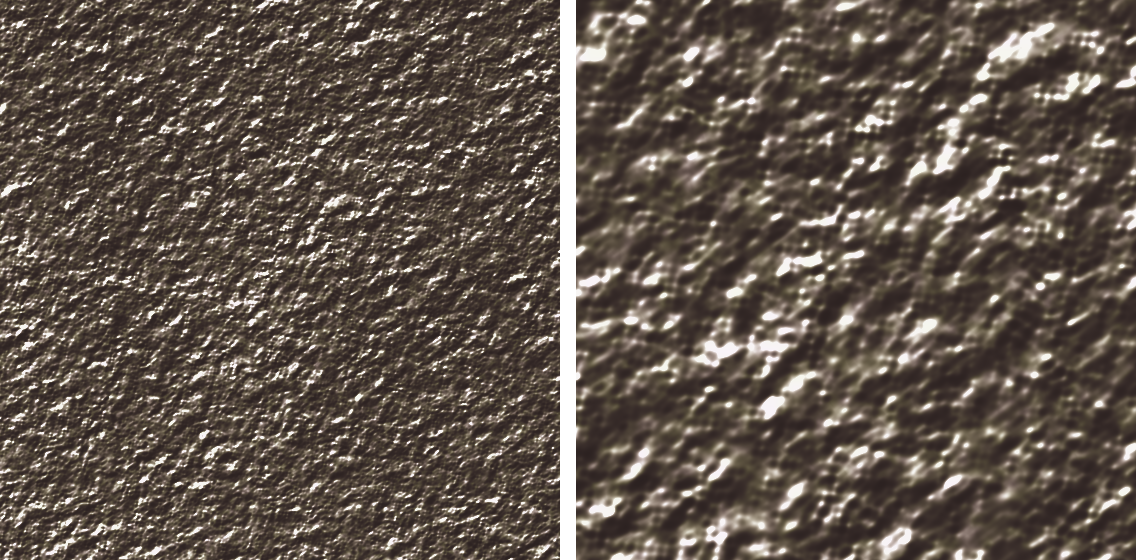
Left: the whole. Right: its middle third, enlarged.
Give the GLSL for this texture, as a Shadertoy shader.

```glsl
const vec2 LIGHT = vec2(-0.5, 0.866);
const vec3 WARM_TINT = vec3(0.055, 0.0, -0.06);
const vec3 SHADOW_TINT = vec3(0.0, -0.012, 0.014);
const vec3 OLIVE_SHIFT = vec3(-0.015, 0.015, -0.05);

float hash(vec2 cell) {
    return fract(sin(dot(cell, vec2(127.1, 311.7))) * 43758.5453);
}

float noise(vec2 p) {
    vec2 cell = floor(p);
    vec2 f = fract(p);
    f = f * f * (3.0 - 2.0 * f);
    float low = mix(hash(cell), hash(cell + vec2(1.0, 0.0)), f.x);
    float high = mix(hash(cell + vec2(0.0, 1.0)), hash(cell + 1.0), f.x);
    return mix(low, high, f.y);
}

mat2 rotation(float angle) {
    float c = cos(angle);
    float s = sin(angle);
    return mat2(c, -s, s, c);
}

// Slope toward the light of one noise layer, scaled to about unit deviation
float relief(vec2 p, float angle, vec2 frequency, vec2 light) {
    mat2 turn = rotation(angle);
    vec2 q = turn * p * frequency + angle * 37.0;
    vec2 offset = normalize(turn * light * frequency) * 0.3;
    return 4.7 * (noise(q - offset) - noise(q + offset));
}

vec2 warp(vec2 p, float frequency, float amount) {
    vec2 shift = vec2(noise(p * frequency), noise(p * frequency + 17.3));
    return p + amount * (shift - 0.5);
}

// Broad pale areas, gathered toward the lower left
float patches(vec2 p) {
    float cloud = 0.65 * noise(p * 4.5 + 3.1) + 0.35 * noise(p * 13.0 + 8.7);
    return 0.8 * (cloud - 0.5) + 0.45 * (0.5 - p.x) + 0.3 * (0.5 - p.y);
}

vec3 metalColor(float tone, float olive) {
    vec3 color = tone + WARM_TINT * 4.0 * tone * (1.0 - tone);
    color += SHADOW_TINT * (1.0 - smoothstep(0.17, 0.27, tone));
    return color + OLIVE_SHIFT * olive * smoothstep(0.17, 0.35, tone);
}

void mainImage(out vec4 fragColor, in vec2 fragCoord) {
    vec2 p = fragCoord / iResolution.y;
    vec2 q = warp(p, 30.0, 0.010);

    // Ridges, lumps, grit and crisp grain
    float slope = 0.54 * relief(q, 0.50, vec2(42.0, 58.0), LIGHT);
    slope += 0.54 * relief(q, 0.85, vec2(76.0, 100.0), LIGHT);
    slope += 0.52 * relief(q, 0.25, vec2(140.0, 170.0), LIGHT);
    slope += 0.38 * relief(p, 0.65, vec2(225.0, 250.0), LIGHT);

    // Uneven depth and an exponential highlight
    slope *= mix(0.82, 1.22, noise(p * 22.0 + 5.0));
    float tone = 0.142 + 0.115 * exp(1.04 * (slope + patches(p)));
    tone = min(tone, 0.96);

    float olive = noise(p * 140.0 + 41.0) - 0.5;
    fragColor = vec4(metalColor(tone, olive), 1.0);
}
```
